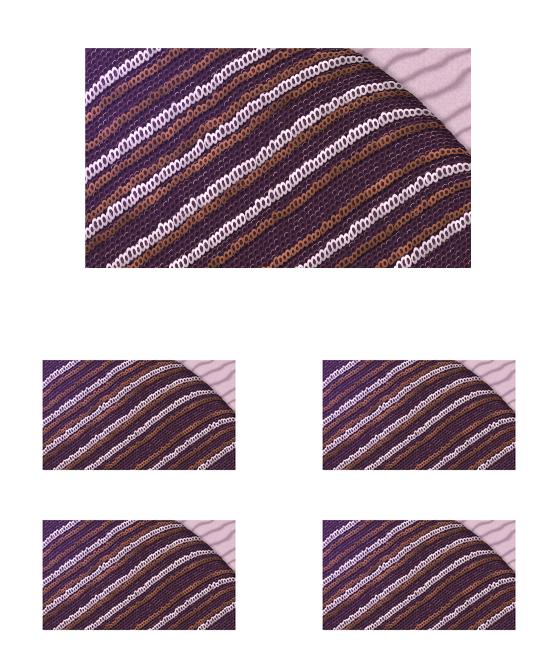
Top: one tile. Bottom: repeated 2 by 2.
Give the GLSL for this texture, as a WebGL 2 fragment shader.

```glsl
#version 300 es
precision highp float;
// Looped terry towel with pale and orange diagonal stripes, folded over pink cloth, inside a white margin.
uniform vec2 u_resolution;
out vec4 fragColor;

const vec3 PALE = vec3(0.93, 0.82, 0.87);
const vec3 ORANGE = vec3(0.78, 0.48, 0.37);
const vec3 PLUM = vec3(0.22, 0.13, 0.21);
const vec3 CLOTH = vec3(0.87, 0.75, 0.81);

float hash(vec2 c) {
  return fract(sin(dot(c, vec2(127.1, 311.7))) * 43758.5453);
}

float noise(vec2 p) {
  vec2 i = floor(p), f = fract(p);
  f = f * f * (3.0 - 2.0 * f);
  return mix(mix(hash(i), hash(i + vec2(1, 0)), f.x),
             mix(hash(i + vec2(0, 1)), hash(i + vec2(1, 1)), f.x), f.y);
}

// Coverage of an elliptical ring of yarn
float yarnRing(vec2 q, vec2 radius, float halfWidth, float aa) {
  float d = abs(length(q / radius) - 1.0) * radius.x;
  return 1.0 - smoothstep(halfWidth - 0.5 * aa, halfWidth + 0.5 * aa, d);
}

// Dark ground: staggered rows of small loops lit from above
vec3 darkPile(vec2 q, float aa) {
  vec2 size = vec2(8.5, 7.0);
  float row = floor(q.y / size.y);
  float along = q.x / size.x + 0.5 * mod(row, 2.0) + 0.4 * hash(vec2(row, 3.0));
  vec2 id = vec2(floor(along), row);
  float tone = hash(id);
  vec2 local = (vec2(fract(along), fract(q.y / size.y)) - 0.5) * size;
  local += (vec2(tone, hash(id + 17.0)) - 0.5) * 1.6;
  local.y += 0.25 * local.x;
  float lit = yarnRing(local, vec2(3.4, 2.5), 0.8, aa) * smoothstep(1.2, -1.8, local.y);
  float hollow = 1.0 - smoothstep(0.4, 1.2, length((local - vec2(0, 0.8)) / vec2(3.0, 2.2)));
  vec3 ground = PLUM * (1.1 - 0.35 * hollow);
  vec3 thread = mix(vec3(0.44, 0.25, 0.27), vec3(0.70, 0.51, 0.54), tone * tone);
  return mix(ground, thread, lit * (0.65 + 0.35 * tone));
}

// One stripe: a chain of overlapping tall loops with a shadow below
vec3 addStripe(vec3 col, vec2 q, float centre, vec3 tint, vec2 radius, float pitch, float aa) {
  float y = q.y - centre;
  float shade = smoothstep(radius.y + 5.0, radius.y, abs(y - 2.0));
  col *= 1.0 - 0.3 * shade;
  for (int i = -1; i <= 1; i++) {
    float id = floor(q.x / pitch) + float(i);
    float r = hash(vec2(id, centre)), r2 = hash(vec2(centre, id));
    vec2 local = vec2(q.x - (id + 0.5) * pitch + (r - 0.5) * 2.4, y + (r2 - 0.5) * 3.5);
    local.x += 0.3 * local.y;
    vec2 size = radius * (0.85 + 0.3 * r2);
    float inside = 1.0 - smoothstep(0.8, 1.0, length(local / size));
    col = mix(col, tint * vec3(0.50, 0.44, 0.50), 0.4 * inside);
    float light = 0.8 + 0.16 * r - 0.12 * local.y / size.y;
    col = mix(col, tint * light, yarnRing(local, size, 1.15, aa));
  }
  return col;
}

// Pink cloth with slanting soft creases
vec3 pinkCloth(vec2 p) {
  float fold = dot(p, vec2(0.5, 0.86)) + 14.0 * noise(p / 32.0);
  float crease = pow(0.5 + 0.5 * sin(fold * 0.2), 5.0);
  vec3 col = mix(CLOTH, vec3(0.58, 0.43, 0.52), 0.65 * crease);
  return col * (0.95 + 0.09 * noise(p * 0.6));
}

void main() {
  // The canvas spans 768 by 438 units, y pointing down
  vec2 uv = gl_FragCoord.xy / u_resolution;
  vec2 p = vec2(uv.x, 1.0 - uv.y) * vec2(768.0, 438.0);
  float aa = 768.0 / u_resolution.x;

  // Curved fold edge; stripes flatten as they approach it
  float dx = p.x - 480.0;
  float bulge = max(dx, 0.0);
  float depth = p.y - (66.0 + 0.6 * dx + 0.0017 * bulge * bulge);
  float bend = 52.0 * exp(-max(depth, -20.0) / 42.0);

  // Axes along and across the stripes, with a slow waver
  vec2 q = vec2(0.8 * p.x - 0.6 * p.y, 0.6 * p.x + 0.8 * (p.y - bend));
  q.y += 5.0 * (noise(q / vec2(38.0, 60.0)) - 0.5);

  vec3 col = darkPile(q, aa);
  const float orangeRows[10] = float[10](250., 292., 354., 388., 430., 501., 582., 644., 716., 758.);
  for (int i = 0; i < 10; i++) {
    float centre = 0.8 * orangeRows[i];
    float wear = 0.65 + 0.4 * noise(vec2(q.x / 45.0, centre));
    col = addStripe(col, q, centre, ORANGE * wear, vec2(3.3, 4.2), 7.0, aa);
  }
  const float paleRows[7] = float[7](222., 330., 408., 482., 548., 680., 778.);
  for (int i = 0; i < 7; i++) {
    col = addStripe(col, q, 0.8 * paleRows[i], PALE * 1.1, vec2(3.5, 6.0), 7.0, aa);
  }

  // Violet light at the upper left, shade towards the fold
  float glow = smoothstep(330.0, 0.0, length(p - vec2(117.0, 100.0)));
  col += vec3(0.05, 0.03, 0.13) * glow;
  col *= 0.78 + 0.22 * smoothstep(0.0, 35.0, depth);

  vec3 cloth = pinkCloth(p) * (0.8 + 0.2 * smoothstep(0.0, -14.0, depth));
  float edge = depth + 3.0 * (noise(p / 5.0) - 0.5);
  col = mix(cloth, col, smoothstep(-aa, aa, edge));

  // White margin, which also joins the tile edges
  vec2 border = abs(p - vec2(381.5, 216.5)) - vec2(264.5, 150.5);
  float margin = smoothstep(-0.5 * aa, 0.5 * aa, max(border.x, border.y));
  fragColor = vec4(mix(clamp(col, 0.0, 1.0), vec3(1), margin), 1.0);
}
```
